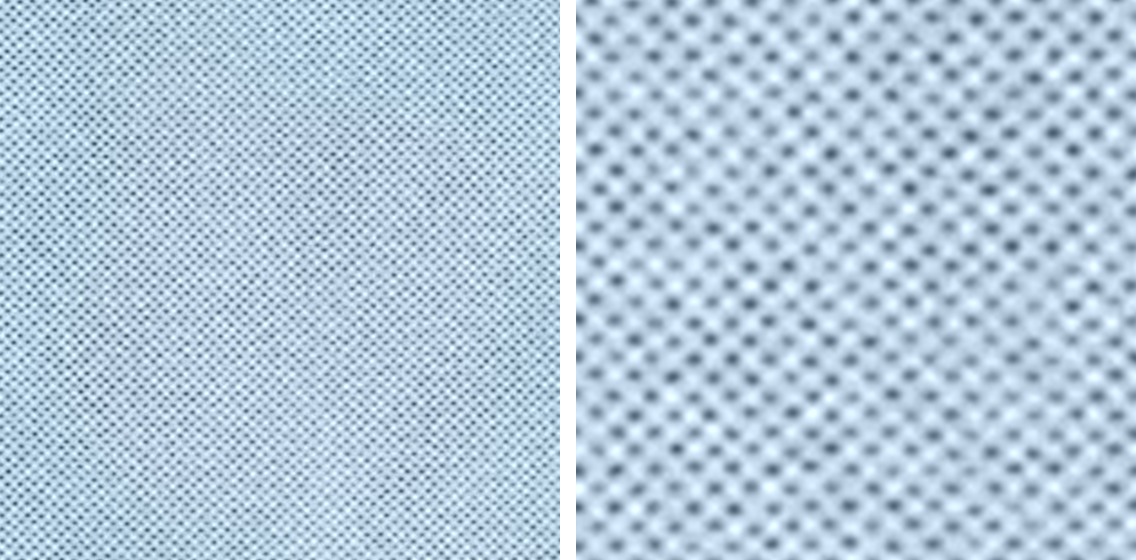
Left: the whole. Right: its middle third, enlarged.
A WebGL 2 fragment shader for this texture:

```glsl
#version 300 es
precision highp float;

uniform vec2 u_resolution;
out vec4 fragColor;

const vec2 WEAVE_REPEATS = vec2(42.0, 45.0);
const vec3 THREAD_BLUE = vec3(0.745, 0.850, 0.922);
const vec3 GREY_TINT = vec3(0.016, -0.004, -0.006);

float hash(vec2 p) {
    return fract(sin(dot(p, vec2(127.1, 311.7))) * 43758.5453);
}

vec2 hash2(vec2 p) {
    return vec2(hash(p), hash(p + 37.3));
}

float valueNoise(vec2 p) {
    vec2 cell = floor(p);
    vec2 f = fract(p);
    f = f * f * (3.0 - 2.0 * f);
    float low = mix(hash(cell), hash(cell + vec2(1.0, 0.0)), f.x);
    float high = mix(hash(cell + vec2(0.0, 1.0)), hash(cell + 1.0), f.x);
    return mix(low, high, f.y);
}

float signedNoise(vec2 p) {
    return 2.0 * valueNoise(p) - 1.0;
}

// Turns the staggered lattice into a plain square one
vec2 toDiagonal(vec2 p) {
    return vec2(p.x + p.y, p.x - p.y);
}

// Sum of soft spots, one per unit cell, each with its own offset and strength
float softSpots(vec2 p, float radius, float jitter, float variation, float seed) {
    vec2 base = floor(p);
    float total = 0.0;
    for (int y = -1; y <= 1; y++) {
        for (int x = -1; x <= 1; x++) {
            vec2 cell = base + vec2(x, y);
            vec2 offset = (hash2(cell + seed) - 0.5) * jitter;
            vec2 d = p - cell - 0.5 - offset;
            // Slightly wider than tall in canvas directions
            vec2 axes = vec2(d.x + d.y, d.x - d.y) * vec2(0.64, 0.78);
            float strength = 1.0 + variation * (2.0 * hash(cell + seed + 11.0) - 1.0);
            total += strength * exp(-dot(axes, axes) / (2.0 * radius * radius));
        }
    }
    return total;
}

void main() {
    vec2 uv = gl_FragCoord.xy / u_resolution;

    // Gentle pull of the cloth and small wander of the threads
    vec2 pull = vec2(signedNoise(uv * 4.0), signedNoise(uv * 4.0 + 19.0));
    vec2 wander = vec2(signedNoise(uv * 23.0 + 5.0), signedNoise(uv * 23.0 + 47.0));
    vec2 weave = uv * WEAVE_REPEATS + 0.16 * pull + 0.05 * wander;
    vec2 lattice = toDiagonal(weave);

    // Dark gaps between the threads and bright crossings on top
    float gaps = softSpots(lattice, 0.20, 0.16, 0.28, 3.0);
    float crossings = softSpots(lattice + 0.5, 0.19, 0.18, 0.60, 71.0);

    // Uneven depth, deepest along the left side
    float depth = 0.95 + 0.15 * (1.0 - smoothstep(0.0, 0.4, uv.x));
    depth += 0.14 * signedNoise(uv * 7.0 + 31.0);

    // Fibre grain and broad mottling
    float grain = 0.045 * signedNoise(uv * 175.0) + 0.025 * signedNoise(uv * 310.0 + 13.0);
    float mottle = 0.018 * signedNoise(uv * 5.0 + 61.0);
    float shade = 0.10 * crossings - 0.36 * depth * gaps + grain + mottle;

    // Greyer patches drift through the blue
    float greyness = smoothstep(0.4, 0.8, valueNoise(uv * 3.0 + 83.0));
    vec3 colour = THREAD_BLUE + shade + GREY_TINT * greyness;
    fragColor = vec4(clamp(colour, 0.0, 1.0), 1.0);
}
```
